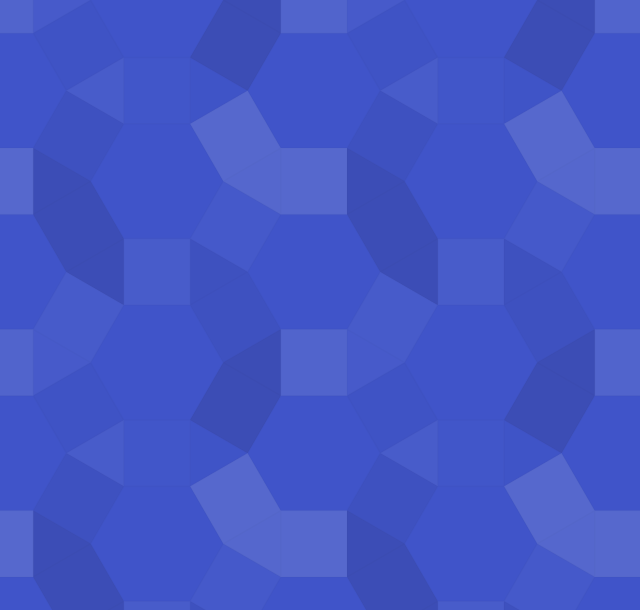
A WebGL 2 fragment shader for this pattern:

```glsl
#version 300 es
precision highp float;
// Tiling of hexagons, squares and triangles in blue, with rings of lighter and darker tiles.

uniform vec2 u_resolution;
out vec4 outColor;

const float ROOT3 = 1.7320508;
const float SIDE = 1.0 / (1.0 + ROOT3);   // tile edge; hexagon spacing is 1

// Tones run from -1 (dark) to 1 (light), by position within one repeat.
const float SQUARE_TONES[16] = float[16](
   0.75,  0.0,   0.97, 0.0,
  -0.2,  -0.4,  -0.9,  0.32,
   0.0,   0.07,  0.0,  0.36,
  -0.95,  0.97,  0.24, -0.4);
const float TRIANGLE_TONES[8] = float[8](
  0.3, -0.9, 0.38, -0.9, -0.08, -0.45, -0.95, 0.92);

// Whole step count wrapped into one repeat
int wrapIndex(float steps, float count) {
  return int(mod(round(steps) + 0.5, count));
}

float squareTone(vec2 center) {
  int column = wrapIndex(center.x * 4.0 / ROOT3, 4.0);
  int row = wrapIndex(center.y * 4.0, 8.0);
  return SQUARE_TONES[column * 4 + row / 2];
}

float triangleTone(vec2 center) {
  int column = wrapIndex(center.x * 6.0 / ROOT3, 6.0);
  int row = wrapIndex(center.y * 2.0, 4.0);
  int slot = column > 3 ? column - 2 : column - 1;
  return TRIANGLE_TONES[clamp(slot, 0, 3) * 2 + row / 2];
}

// Nearest hexagon center, from two interleaved rectangular grids
vec2 hexagonCenter(vec2 p) {
  vec2 cell = vec2(ROOT3, 1.0);
  vec2 shiftA = vec2(0.0, 0.5);
  vec2 shiftB = vec2(0.5 * ROOT3, 0.0);
  vec2 a = round((p - shiftA) / cell) * cell + shiftA;
  vec2 b = round((p - shiftB) / cell) * cell + shiftB;
  return distance(p, a) < distance(p, b) ? a : b;
}

vec3 toneColor(float tone) {
  vec3 base = vec3(0.25, 0.33, 0.787);
  vec3 target = tone > 0.0 ? vec3(0.34, 0.412, 0.805) : vec3(0.235, 0.3, 0.705);
  return mix(base, target, abs(tone));
}

vec3 tiling(vec2 p) {
  vec2 center = hexagonCenter(p);
  vec2 q = p - center;

  // Fold into the 60 degree sector that faces one neighbor
  float angle = (floor(atan(q.y, q.x) / radians(60.0)) + 0.5) * radians(60.0);
  vec2 axis = vec2(cos(angle), sin(angle));
  float along = dot(q, axis) - 0.5 * ROOT3 * SIDE;
  float across = dot(q, vec2(-axis.y, axis.x));
  float inset = 0.5 * SIDE - abs(across);

  float tone = 0.0;
  float edge = abs(along);
  if (along > 0.0 && inset > 0.0) {
    tone = squareTone(center + 0.5 * axis);
    edge = min(along, inset);
  } else if (along > 0.0) {
    float corner = angle + sign(across) * radians(30.0);
    tone = triangleTone(center + vec2(cos(corner), sin(corner)) / ROOT3);
    edge = -inset;
  }

  // Faint seam between tiles
  return toneColor(tone) * (1.0 - 0.02 * (1.0 - smoothstep(0.002, 0.006, edge)));
}

void main() {
  // Average a 4 x 4 grid of samples for smooth edges
  vec3 color = vec3(0.0);
  for (int i = 0; i < 16; i++) {
    vec2 offset = (vec2(i % 4, i / 4) + 0.5) / 4.0 - 0.5;
    vec2 p = gl_FragCoord.xy + offset;
    p.y = u_resolution.y - p.y;
    color += tiling(p / u_resolution.x * 3.531);
  }
  outColor = vec4(color / 16.0, 1.0);
}
```
